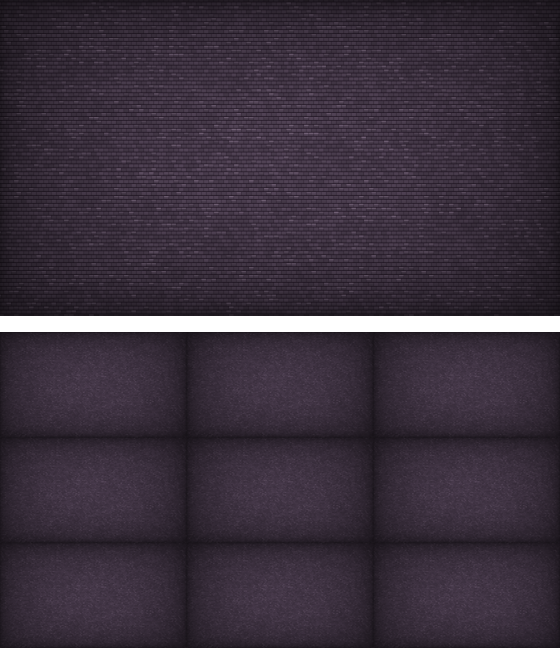
Top: one tile. Bottom: repeated 3 by 3.
Reproduce this texture procedurally as a Shadertoy shader.

```glsl
// Dark plum wall of tiny staggered bricks with soft joints, worn edges and shaded borders.
#define COLUMNS 112.0
#define ROWS 80.0
#define JOINT vec2(0.09, 0.13)
#define JOINT_DEPTH vec2(0.38, 0.72)
#define BRICK_COLOR vec3(0.300, 0.248, 0.315)
#define MORTAR_COLOR vec3(0.135, 0.090, 0.145)
#define GLINT_COLOR vec3(0.13, 0.12, 0.13)
#define TONE_VARIATION 0.20
#define GLINT_SHARE 0.22
#define STAIN_STRENGTH 0.06
#define BORDER_SHADE 0.36

float hash(vec2 p) {
    return fract(sin(dot(p, vec2(127.1, 311.7))) * 43758.5453);
}

// Value noise that wraps after a whole number of cells.
float wrappedNoise(vec2 uv, vec2 period) {
    vec2 p = uv * period;
    vec2 cell = floor(p);
    vec2 blend = smoothstep(0.0, 1.0, fract(p));
    float a = hash(mod(cell, period));
    float b = hash(mod(cell + vec2(1.0, 0.0), period));
    float c = hash(mod(cell + vec2(0.0, 1.0), period));
    float d = hash(mod(cell + vec2(1.0, 1.0), period));
    return mix(mix(a, b, blend.x), mix(c, d, blend.x), blend.y);
}

void mainImage(out vec4 fragColor, in vec2 fragCoord) {
    vec2 uv = fragCoord / iResolution.xy;
    vec2 count = vec2(COLUMNS, ROWS);
    vec2 pixel = count / iResolution.xy;

    // Running bond; the offset lets bricks run across the canvas borders.
    vec2 grid = uv * count + vec2(0.25, 0.5);
    grid.x += 0.5 * mod(floor(grid.y), 2.0);
    vec2 brick = mod(floor(grid), count);
    vec2 local = fract(grid);

    // Smooth coverage of the brick face, with faint upright joints.
    vec2 edge = 0.5 - abs(local - 0.5);
    vec2 face = smoothstep(JOINT - 0.6 * pixel, JOINT + 0.6 * pixel, edge);
    vec2 cover = 1.0 - JOINT_DEPTH * (1.0 - face);
    float brickMask = cover.x * cover.y;

    // Tone of each brick, broad stains and a bevel lit from above.
    float tone = 1.0 + TONE_VARIATION * (hash(brick) - 0.5);
    tone += STAIN_STRENGTH * (wrappedNoise(uv, vec2(24.0, 14.0)) - 0.5);
    tone *= mix(0.94, 1.06, local.y);
    vec3 color = mix(MORTAR_COLOR, BRICK_COLOR * tone, brickMask);

    // Some bricks catch light along a worn upper edge.
    float glint = smoothstep(1.0 - GLINT_SHARE, 1.0, hash(brick + 37.0));
    float upperEdge = smoothstep(0.40, 0.75, local.y);
    color += GLINT_COLOR * glint * upperEdge * brickMask;

    // Shade towards all four borders, equal on opposite sides.
    vec2 inner = 4.0 * uv * (1.0 - uv);
    float light = pow(max(inner.x * inner.y, 0.0), 0.4);
    color *= mix(BORDER_SHADE, 1.0, light);

    fragColor = vec4(color, 1.0);
}
```
